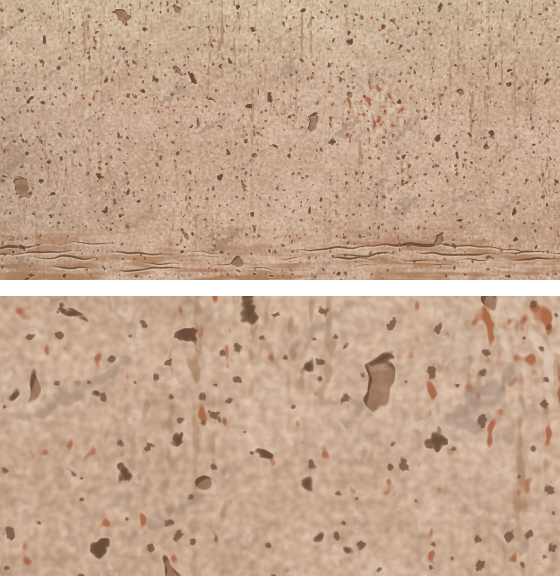
Top: the whole. Bottom: its middle third, enlarged.
Reproduce this texture procedurally as a Shadertoy shader.

```glsl
vec2 hash2(vec2 p) {
    vec3 q = fract(p.xyx * vec3(0.1031, 0.1030, 0.0973));
    q += dot(q, q.yzx + 33.33);
    return fract((q.xx + q.yz) * q.zy);
}

float gradientDot(vec2 cell, vec2 offset) {
    float angle = 6.2832 * hash2(cell).x;
    return dot(vec2(cos(angle), sin(angle)), offset);
}

float noise(vec2 p) {
    vec2 i = floor(p), f = fract(p);
    vec2 u = f * f * f * (f * (f * 6.0 - 15.0) + 10.0);
    vec2 e = vec2(0, 1);
    return 1.4 * mix(mix(gradientDot(i, f), gradientDot(i + e.yx, f - e.yx), u.x),
                     mix(gradientDot(i + e, f - e), gradientDot(i + 1.0, f - 1.0), u.x), u.y);
}

float fbm(vec2 p) {
    float sum = 0.0, amp = 0.6;
    for (int i = 0; i < 5; i++) {
        sum += amp * noise(p);
        p = mat2(1.6, 1.2, -1.2, 1.6) * p + 7.3;
        amp *= 0.55;
    }
    return sum;
}

// Signed distance to ragged, mostly upright hollows scattered on a grid
float hollows(vec2 p, float grid, float density, float radius, float stretch) {
    float nearest = 1.0;
    float ragged = noise(p * 0.5 / radius) + 0.6 * noise(p * 1.3 / radius + 4.0);
    vec2 cell = floor(p * grid);
    for (int k = 0; k < 9; k++) {
        vec2 id = cell + vec2(k % 3 - 1, k / 3 - 1);
        vec2 place = hash2(id + grid), kind = hash2(id + grid * 3.0 + 17.0);
        if (kind.x > density) continue;
        vec2 q = p - (id + 0.15 + 0.7 * place) / grid;
        float tilt = 1.6 * (place.x - 0.5);
        q = mat2(cos(tilt), sin(tilt), -sin(tilt), cos(tilt)) * q;
        float r = radius * mix(0.4, 1.0, kind.y * kind.y);
        q.y /= mix(0.7, stretch, place.y);
        nearest = min(nearest, length(q) - r * (1.0 + 0.75 * ragged));
    }
    return nearest;
}

void mainImage(out vec4 fragColor, in vec2 fragCoord) {
    vec2 p = fragCoord / iResolution.y;
    float soft = max(0.0015, 0.7 / iResolution.y);
    float patches = fbm(p * 3.0 + 11.0);
    float low = smoothstep(0.27, 0.04, p.y + 0.05 * patches);

    // Plaster ground with broad stains and fine grain
    vec3 color = mix(vec3(0.785, 0.66, 0.57), vec3(0.80, 0.71, 0.605), smoothstep(0.55, 1.0, p.y));
    color += vec3(0.05, 0.06, 0.065) * patches;
    color += 0.06 * fbm(p * 16.0) + 0.065 * noise(p * 75.0) + 0.05 * noise(p * 125.0 + 3.0);
    color *= 1.0 - 0.07 * smoothstep(0.6, 0.0, p.x) * smoothstep(0.9, 0.4, p.y);
    color = mix(color, vec3(0.87, 0.79, 0.71), 0.6 * smoothstep(0.25, 0.6, fbm(p * 38.0 + 5.0)));

    // Vertical runs broken into dotted trails
    float runs = noise(p * vec2(65, 4)) + 0.8 * noise(p * vec2(95, 42));
    float runArea = smoothstep(-0.25, 0.35, fbm(p * vec2(5, 2) + 31.0) + 0.25 * (p.y - 0.5));
    color = mix(color, vec3(0.63, 0.48, 0.35), 0.65 * runArea * smoothstep(0.2, 0.8, runs));

    // Rust bleeding around one worn spot, with loose flecks elsewhere
    vec2 worn = (p - vec2(1.34, 0.61)) / vec2(0.16, 0.11);
    float rustArea = exp(-dot(worn, worn));
    float rust = noise(p * vec2(58, 24) + 9.0) + 0.5 * noise(p * 70.0);
    color = mix(color, vec3(0.89, 0.82, 0.75), 0.6 * rustArea * smoothstep(0.1, 0.5, -rust));
    color = mix(color, vec3(0.65, 0.36, 0.22),
                0.8 * smoothstep(0.2, 0.55, rust + 0.45 * rustArea - 0.42));

    // Brown horizontal layers near the foot
    float layers = noise(p * vec2(3, 34)) + 0.6 * noise(p * vec2(9, 75)) + 0.5 * fbm(p * 9.0);
    color = mix(color, vec3(0.64, 0.45, 0.32), low * 0.75 * smoothstep(-0.25, 0.65, layers));
    color = mix(color, vec3(0.85, 0.75, 0.66), low * 0.6 * smoothstep(0.3, 0.7, fbm(p * 7.0 + 50.0)));

    // Long cracks with a pale lower lip
    for (int i = 0; i < 4; i++) {
        float n = float(i);
        float path = 0.112 - 0.023 * n + 0.03 * noise(vec2(p.x * 1.7, n * 5.3))
                   + 0.009 * noise(vec2(p.x * 17.0, n + 0.4));
        float width = 0.006 * (noise(vec2(p.x * 6.0, n * 3.7 + 20.5)) + 0.35 - 0.12 * n);
        float d = p.y - path;
        float open = smoothstep(-0.001, 0.002, width);
        color = mix(color, vec3(0.89, 0.79, 0.68), 0.6 * open * smoothstep(0.005, 0.0, abs(d + 0.006)));
        color = mix(color, vec3(0.38, 0.27, 0.19), 0.85 * open * smoothstep(soft, -soft, abs(d) - width));
    }

    // Faint grey diagonal scuffs
    vec2 slant = mat2(0.8, -0.6, 0.6, 0.8) * p;
    float scuff = smoothstep(0.45, 0.75, noise(slant * vec2(5, 28)) + 0.4 * noise(p * 60.0));
    color = mix(color, vec3(0.57, 0.49, 0.44), 0.45 * scuff);

    // Broad chips, shaded under the upper edge and lit at the lower one
    vec2 bent = p + 0.008 * vec2(noise(p * 28.0), noise(p * 28.0 + 40.0));
    float chip = smoothstep(soft, -soft, hollows(bent, 5.0, 0.42, 0.021, 2.4));
    float above = smoothstep(soft, -soft, hollows(bent + vec2(-0.003, 0.006), 5.0, 0.42, 0.021, 2.4));
    vec3 chipFloor = vec3(0.59, 0.45, 0.35) + 0.12 * fbm(p * 35.0);
    color = mix(color, chipFloor, 0.9 * chip);
    color = mix(color, vec3(0.38, 0.27, 0.20), 0.75 * chip * (1.0 - above));
    color = mix(color, vec3(0.87, 0.77, 0.68), 0.5 * above * (1.0 - chip));

    // Small and middling air holes
    float crowd = 0.12 * patches;
    float middling = hollows(bent, 15.0, 0.33 + crowd, 0.0095, 1.8);
    float small = hollows(p, 36.0, 0.36 + crowd, 0.0056, 1.5);
    color = mix(color, vec3(0.86, 0.77, 0.68), 0.3 * smoothstep(0.004, 0.0, abs(middling - 0.003)));
    color = mix(color, vec3(0.48, 0.35, 0.27), 0.85 * smoothstep(soft, -soft, middling));
    color = mix(color, vec3(0.34, 0.24, 0.18), 0.6 * smoothstep(0.0, -0.005, middling));
    color = mix(color, vec3(0.45, 0.32, 0.24), 0.8 * smoothstep(soft, -soft, small));

    fragColor = vec4(clamp(color, 0.0, 1.0), 1.0);
}
```
